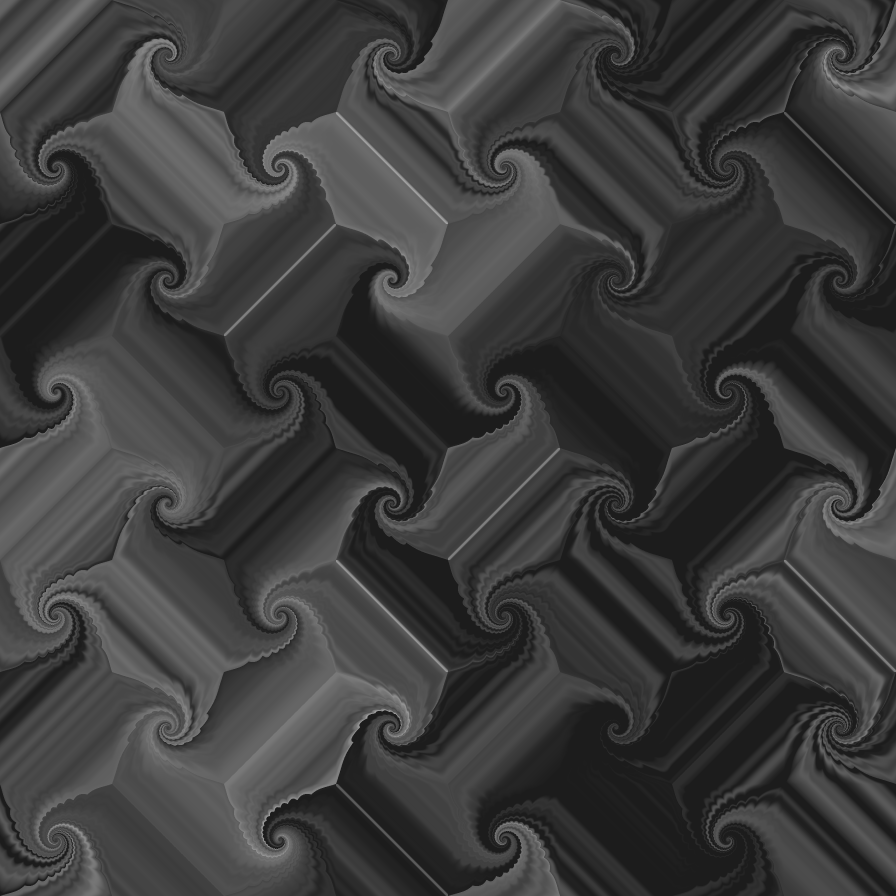
This pattern is drawn by a WebGL 1 fragment shader. Its source:

```glsl
precision highp float;
// Dark grey streaked ribbons that wind into a staggered lattice of counter-turning spirals.

uniform vec2 u_resolution;

const float GRID = 8.0;            // cells per side; every other cell holds a spiral
const float QUARTER = 1.5707963;   // a quarter turn
const float MEAN_TONE = 0.225;
const float MIN_TONE = 0.11;
const float CLOUD = 0.24;          // tone drift over several cells
const float BAND = 0.22;           // broad ribbon bands
const float STRIPE = 0.20;         // narrow stripes
const float HAIR = 0.12;           // finest stripes
const float SIDE_STEP = 0.10;      // tone jump between the halves of a ribbon
const float CORE_TWIST = 2.8;      // winding rate near a spiral core
const float SCALLOP = 0.14;        // ragged edge of the spiral arms
const float CORE_GAIN = 0.55;      // extra contrast inside spirals
const float GLINT = 0.24;          // bright seam on some ribbons
const float GLINT_WIDTH = 0.016;
const float GLINT_SHARE = 0.22;
const int SAMPLES = 3;             // antialiasing samples per axis

float hash(vec2 p) {
  vec3 q = fract(p.xyx * vec3(0.1031, 0.1030, 0.0973));
  q += dot(q, q.yzx + 33.33);
  return fract((q.x + q.y) * q.z);
}

// Value noise over cell coordinates, wrapping at the canvas edge.
float wrapNoise(vec2 p, float frequency) {
  p *= frequency;
  float period = GRID * frequency;
  vec2 i = floor(p);
  vec2 f = fract(p);
  f = f * f * (3.0 - 2.0 * f);
  vec2 a = mod(i, period);
  vec2 b = mod(i + 1.0, period);
  float salt = frequency * 17.0;
  return mix(mix(hash(a + salt), hash(vec2(b.x, a.y) + salt), f.x),
             mix(hash(vec2(a.x, b.y) + salt), hash(b + salt), f.x), f.y);
}

// Ribbons run along alternating diagonals; this axis points across them.
vec2 acrossAxis(vec2 cell) {
  return vec2(1.0, mod(cell.y, 2.0) < 0.5 ? 1.0 : -1.0);
}

// Tone of a ribbon; constant along its diagonal.
float ribbonTone(vec2 cell, vec2 local) {
  vec2 axis = acrossAxis(cell);
  float across = dot(local, axis);
  vec2 source = cell + 0.5 + 0.5 * across * axis;
  float side = hash(mod(cell, GRID) + (across > 0.0 ? 41.0 : 83.0));
  float detail = 0.3 + smoothstep(0.3, 0.7, wrapNoise(source, 1.0));
  float tone = CLOUD * (wrapNoise(source, 0.5) - 0.5)
             + BAND * (wrapNoise(source, 2.0) - 0.5)
             + SIDE_STEP * (side - 0.5);
  tone += detail * (STRIPE * (wrapNoise(source, 8.0) - 0.5)
                  + HAIR * (wrapNoise(source, 20.0) - 0.5));
  return tone;
}

// Thin bright seam down the middle of a few ribbons.
float seamGlint(vec2 cell, vec2 local) {
  float across = abs(dot(local, acrossAxis(cell)));
  float lit = step(1.0 - GLINT_SHARE, hash(mod(cell, GRID) + 127.0));
  return GLINT * lit * (1.0 - smoothstep(0.5, 1.5, across / GLINT_WIDTH));
}

// Unwinds a point to the cell side where its arm entered, then reads that ribbon.
float spiralTone(vec2 cell, vec2 local) {
  float turn = mod(cell.y, 2.0) < 0.5 ? 1.0 : -1.0;
  float box = max(abs(local.x), abs(local.y));
  float radius = mix(length(local), box, smoothstep(0.2, 0.5, box));
  float depth = log(0.5 / clamp(radius, 0.004, 0.5));
  float angle = atan(local.y, local.x + 1e-6);
  float winding = CORE_TWIST * depth - (CORE_TWIST - 1.0) * (1.0 - exp(-depth));
  winding += SCALLOP * min(depth * 4.0, 1.0) * abs(sin(angle * 12.0 + depth * 6.0));
  angle -= turn * winding;

  float sideIndex = floor(angle / QUARTER + 0.5);
  float slide = 0.5 * tan(angle - sideIndex * QUARTER);
  vec2 outward = floor(vec2(cos(sideIndex * QUARTER), sin(sideIndex * QUARTER)) + 0.5);
  vec2 entry = slide * vec2(-outward.y, outward.x) - 0.5 * outward;
  float gain = 1.0 + CORE_GAIN * smoothstep(0.0, 1.0, depth);
  gain *= smoothstep(0.0, 0.04, radius);
  return ribbonTone(cell + outward, entry) * gain;
}

float patternTone(vec2 p) {
  vec2 cell = floor(p);
  vec2 local = p - cell - 0.5;
  bool isSpiral = mod(cell.x + cell.y, 2.0) < 0.5;
  float tone = isSpiral ? spiralTone(cell, local)
                        : ribbonTone(cell, local) + seamGlint(cell, local);
  return max(MEAN_TONE + tone, MIN_TONE);
}

void main() {
  float total = 0.0;
  for (int y = 0; y < SAMPLES; y++) {
    for (int x = 0; x < SAMPLES; x++) {
      vec2 offset = (vec2(float(x), float(y)) + 0.5) / float(SAMPLES) - 0.5;
      total += patternTone((gl_FragCoord.xy + offset) / u_resolution * GRID);
    }
  }
  gl_FragColor = vec4(vec3(total / float(SAMPLES * SAMPLES)), 1.0);
}
```
